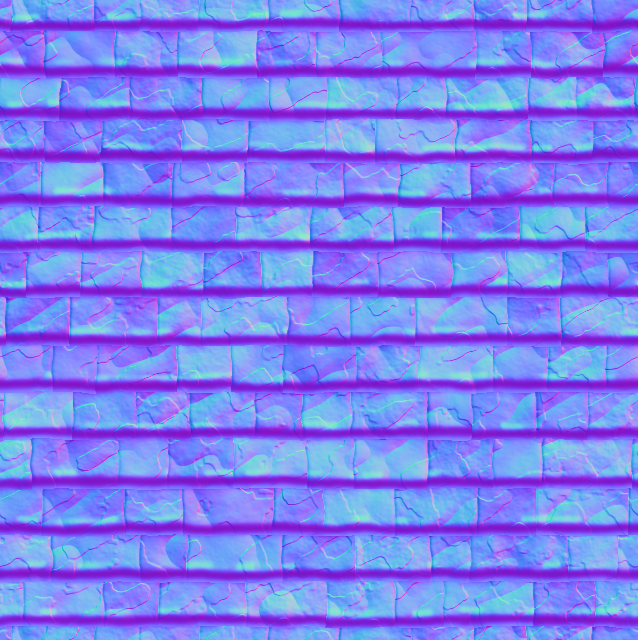
Reproduce this texture map procedurally as a Shadertoy shader.

```glsl
// Tangent-space normal map of overlapping rough stone courses, tiling both ways.
// Uneven rows and joints pick a stone; its tilt, chipped relief, side joints and
// the steep underside of each course add up to one slope, which becomes a normal.

#define ROWS 14.0          // courses down the canvas
#define MIN_STONES 9.0     // fewest stones in a course
#define JOINT_JITTER 0.46  // joint wander, in stone widths
#define UNDERSIDE 1.5      // steepness below each course
#define UNDERSIDE_W 0.0074 // half width of that band
#define UNDERSIDE_Y 0.011  // band centre above the cell bottom
#define JOINT_SLOPE 0.85   // steepness of side joints
#define JOINT_W 0.0038     // half width of side joints
#define FACE_TILT 0.29     // mean upward tilt of stone faces
#define RELIEF 1.0         // strength of surface detail
#define LIP 0.75           // strength of chipped lower lips

const float TAU = 6.2831853;

float hash(vec2 p) {
    vec3 q = fract(p.xyx * 0.1031);
    q += dot(q, q.yzx + 33.33);
    return fract((q.x + q.y) * q.z);
}

// Value noise whose lattice wraps after the given period
float noise(vec2 p, float period) {
    vec2 i = floor(p), f = fract(p);
    f = f * f * f * (f * (f * 6.0 - 15.0) + 10.0);
    vec2 a = mod(i, period), b = mod(i + 1.0, period);
    return mix(mix(hash(a), hash(vec2(b.x, a.y)), f.x),
               mix(hash(vec2(a.x, b.y)), hash(b), f.x), f.y);
}

float bell(float x, float width) {
    x /= width;
    return exp(-x * x);
}

// Distance from the canvas top to the start of a course
float rowEdge(float row) {
    float wave = cos(TAU * row / ROWS + 0.67);
    float jitter = hash(vec2(mod(row, ROWS), 71.0)) - 0.5;
    return 0.034 + UNDERSIDE_Y + row / ROWS + 0.0083 * wave + 0.004 * jitter;
}

// Joint position, in stone widths
float jointEdge(float k, float row, float count) {
    float phase = hash(vec2(row, 19.0));
    return k + phase + JOINT_JITTER * (hash(vec2(mod(k, count), row + 40.0)) - 0.5);
}

// Stone surface height: broad creases, flaked steps and fine grain
float relief(vec2 q, float roughness) {
    vec2 slant = mat2(0.86, 0.5, -0.5, 0.86) * q;
    float h = 0.013 * abs(noise(slant * vec2(17.0, 25.0), 4096.0) - 0.5);
    float flake = noise(slant * vec2(24.0, 36.0) + 7.3, 4096.0)
                + 0.12 * noise(q * 130.0, 4096.0);
    h += 0.0017 * smoothstep(0.58, 0.66, flake);
    float amp = 0.0032 * roughness, freq = 28.0;
    for (int i = 0; i < 4; i++) {
        h += amp * noise(q * freq, 4096.0);
        q = mat2(0.8, 0.6, -0.6, 0.8) * q + 3.7;
        amp *= 0.5;
        freq *= 2.0;
    }
    return h;
}

void mainImage(out vec4 fragColor, in vec2 fragCoord) {
    vec2 uv = fragCoord / iResolution.xy;
    vec2 p = vec2(uv.x, 1.0 - uv.y);
    vec2 warp = vec2(noise(p * 40.0, 40.0), noise(p * 24.0 + 0.37, 24.0)) - 0.5;
    p += warp * vec2(0.005, 0.0045);
    p.y += 0.0015 * (noise(p * 70.0, 70.0) - 0.5);

    // Course and stone under this point
    float row = floor((p.y - 0.034 - UNDERSIDE_Y) * ROWS);
    if (p.y < rowEdge(row)) row -= 1.0;
    else if (p.y >= rowEdge(row + 1.0)) row += 1.0;
    float top = p.y - rowEdge(row);
    float bottom = rowEdge(row + 1.0) - p.y;
    row = mod(row, ROWS);

    float count = MIN_STONES + floor(2.6 * hash(vec2(row, 5.0)));
    float u = p.x * count;
    float k = floor(u - hash(vec2(row, 19.0)));
    if (u < jointEdge(k, row, count)) k -= 1.0;
    else if (u >= jointEdge(k + 1.0, row, count)) k += 1.0;
    float left = (u - jointEdge(k, row, count)) / count;
    float right = (jointEdge(k + 1.0, row, count) - u) / count;
    vec2 stone = vec2(mod(k, count), row);
    float nextStone = mod(k + 1.0, count);

    // Face tilt and relief, fading into the underside
    vec2 q = vec2(left, top) + 9.0 * vec2(hash(stone + 11.0), hash(stone + 23.0));
    float sag = bottom + 0.005 * (hash(stone + 31.0) - 0.5);
    float face = smoothstep(0.009, 0.022, sag);
    float roughness = mix(0.5, 1.5, hash(stone + 47.0));
    vec2 slope = vec2(0.22 * (hash(stone + 53.0) - 0.5) - 0.03,
                      FACE_TILT + 0.52 * (hash(stone + 61.0) - 0.5));
    slope.y += 0.35 * (noise(q * 22.0, 4096.0) - 0.5);
    float e = 0.0014, h = relief(q, roughness);
    vec2 grain = vec2(h - relief(q + vec2(e, 0.0), roughness),
                      relief(q + vec2(0.0, e), roughness) - h) / e;
    slope = slope * mix(0.3, 1.0, face) + RELIEF * grain * mix(0.25, 1.0, face);

    // Side joints: left flanks face left, right flanks face right
    float leftSide = bell(left, JOINT_W) * smoothstep(0.0, 0.002, left);
    float rightSide = bell(right, JOINT_W) * smoothstep(0.0, 0.002, right);
    leftSide *= mix(0.45, 1.2, hash(stone + 83.0));
    rightSide *= mix(0.45, 1.2, hash(vec2(nextStone, row) + 83.0));
    slope.x += JOINT_SLOPE * (rightSide - leftSide) * mix(0.2, 1.0, face);
    slope.y -= 0.3 * (leftSide + rightSide) * face;

    // Chipped lips, then the underside with its soft tail below
    float chip = smoothstep(0.45, 0.75, noise(q * vec2(30.0, 12.0) + 5.1, 4096.0));
    slope.y += LIP * chip * bell(sag - 0.025, 0.005);
    slope.y -= UNDERSIDE * (bell(sag - UNDERSIDE_Y, UNDERSIDE_W)
                          + bell(top + UNDERSIDE_Y, UNDERSIDE_W));
    slope.y -= 0.35 * exp(-top / 0.007);

    fragColor = vec4(normalize(vec3(slope, 1.0)) * 0.5 + 0.5, 1.0);
}
```
